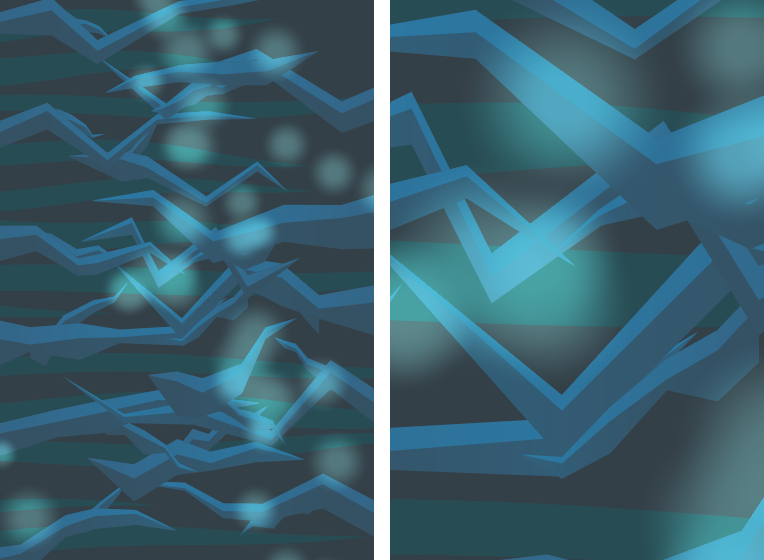
Left: the whole. Right: its middle third, enlarged.
This background is drawn by a Shadertoy shader. Its source:

```glsl
// Dark underground backdrop: flat teal streaks, then jagged faceted roots that
// taper to a tip, each a piecewise linear profile with a lit upper facet.
// Clusters of soft round lights brighten whatever lies beneath them.

#define BASE      vec3(0.202, 0.250, 0.282)
#define STREAK    vec3(0.158, 0.298, 0.330)
#define BODY      vec3(0.208, 0.320, 0.392)
#define EDGE      vec3(0.205, 0.395, 0.525)
#define TIP       vec3(0.165, 0.480, 0.650)
#define GLOW_GAIN vec3(0.85, 1.22, 1.02)
#define GLOW_MAX  vec3(0.38, 0.77, 0.87)
#define ROOTS     16
#define KNOTS     5
#define ZIGZAG    0.26
#define CLUSTERS  12
#define STREAKS   13

struct Root { vec2 start; float dir, len, lean, thick, blunt, id; };

float hash(float a, float b) {
    return fract(sin(dot(vec2(a, b), vec2(127.1, 311.7))) * 43758.5453);
}

// Coverage of the span lo..hi, softened over e
float band(float y, float lo, float hi, float e) {
    float inside = clamp((hi - y) / e + 0.5, 0.0, 1.0) * clamp((y - lo) / e + 0.5, 0.0, 1.0);
    return inside * clamp((hi - lo) / e, 0.0, 1.0);
}

// Knot k of a root: position along it, then heights of top, facet line and bottom
vec4 knot(Root r, int k) {
    float n = float(k), total = float(KNOTS);
    bool inner = k > 0 && k < KNOTS;
    float t = (n + (inner ? 0.6 * (hash(r.id, n) - 0.5) : 0.0)) / total;
    float bend = k > 0 ? ZIGZAG * r.len * (hash(r.id, n + 11.0) - 0.5) : 0.0;
    float width = r.thick * (1.0 - t * t) * (k == 0 ? r.blunt : 1.0);
    float top = r.start.y + r.lean * t + bend;
    float mid = top - width * mix(0.014, 0.026, hash(r.id, n + 23.0));
    float low = mid - width * mix(0.010, 0.052, hash(r.id, n + 37.0));
    return vec4(t, top, mid, low);
}

void paintRoot(inout vec3 col, vec2 p, Root r, float px) {
    float t = (p.x - r.start.x) * r.dir / r.len;
    if (t < 0.0 || t >= 1.0) return;
    vec4 a = knot(r, 0);
    for (int k = 1; k <= KNOTS; k++) {
        vec4 b = knot(r, k);
        if (t >= a.x && t < b.x) {
            vec4 s = mix(a, b, (t - a.x) / (b.x - a.x));
            float slope = (b.y - a.y) / ((b.x - a.x) * r.len);
            float e = px * length(vec2(1.0, slope));
            col = mix(col, mix(BODY, TIP, 0.4 * t * t), band(p.y, s.w, s.y, e));
            col = mix(col, mix(EDGE, TIP, t), band(p.y, s.z, s.y, e));
        }
        a = b;
    }
}

// Root i enters from the left, from the right, or floats with two pointed ends
Root makeRoot(int i, float aspect) {
    float n = float(i), id = n + 3.0;
    int kind = i % 3;
    float dir = kind == 0 ? 1.0 : kind == 1 ? -1.0 : sign(hash(id, 51.0) - 0.5);
    float x = kind == 0 ? -0.02 : kind == 1 ? aspect + 0.02
            : aspect * (0.5 - dir * mix(0.1, 0.42, hash(id, 52.0)));
    float y = (n + 0.6 + 0.7 * (hash(id, 53.0) - 0.5)) / float(ROOTS);
    float len = mix(0.28, 0.62, hash(id, 54.0)) * (kind == 2 ? 0.75 : 1.0);
    float lean = 0.14 * (hash(id, 55.0) - 0.5);
    float thick = mix(0.85, 1.45, hash(id, 56.0));
    return Root(vec2(x, y), dir, len, lean, thick, kind == 2 ? 0.0 : 1.0, id);
}

// Short steep side shoot growing out of an inner knot of its parent
Root makeShoot(Root r) {
    vec4 k = knot(r, 1 + int(2.0 * hash(r.id, 61.0)));
    float side = hash(r.id, 62.0) < 0.5 ? -1.0 : 1.0;
    vec2 start = vec2(r.start.x + r.dir * r.len * k.x, mix(k.y, k.z, 0.6));
    float len = mix(0.09, 0.19, hash(r.id, 63.0));
    return Root(start, r.dir, len, side * mix(0.05, 0.11, hash(r.id, 64.0)),
                0.6 * r.thick, 1.0, r.id + 40.0);
}

void mainImage(out vec4 fragColor, in vec2 fragCoord) {
    float px = 1.0 / iResolution.y;
    float aspect = iResolution.x * px;
    vec2 p = fragCoord * px;
    vec3 col = BASE;

    // Long gently curved streaks
    for (int i = 0; i < STREAKS; i++) {
        float n = float(i) + 0.5;
        float t = (p.x / aspect - 1.1 * hash(n, 71.0) + 0.55) / mix(0.7, 1.3, hash(n, 72.0));
        float y = (n + 0.5 * (hash(n, 73.0) - 0.5)) / float(STREAKS);
        y += 0.05 * (hash(n, 74.0) - 0.4) * t + 0.010 * sin(5.0 * t + 6.28 * hash(n, 75.0));
        float half_width = mix(0.014, 0.026, hash(n, 76.0)) * max(0.0, 1.0 - t * t);
        col = mix(col, STREAK, band(p.y, y - half_width, y + half_width, px));
    }

    // Roots, each over its own side shoot
    for (int i = 0; i < ROOTS; i++) {
        Root r = makeRoot(i, aspect);
        paintRoot(col, p, makeShoot(r), px);
        paintRoot(col, p, r, px);
    }

    // Clustered soft lights
    float shade = 1.0;
    for (int i = 0; i < CLUSTERS * 3; i++) {
        float n = float(i), c = float(i / 3);
        vec2 centre = vec2(aspect * hash(c, 81.0), (c + hash(c, 82.0)) / float(CLUSTERS));
        centre += 0.2 * (vec2(hash(n, 83.0), hash(n, 84.0)) - 0.5);
        float radius = mix(0.026, 0.068, sqrt(hash(n, 85.0)));
        shade *= 1.0 - 0.72 * (1.0 - smoothstep(0.15, 1.0, length(p - centre) / radius));
    }
    vec3 lit = min(col * (1.0 + GLOW_GAIN), GLOW_MAX);
    fragColor = vec4(mix(col, lit, 1.0 - shade), 1.0);
}
```
